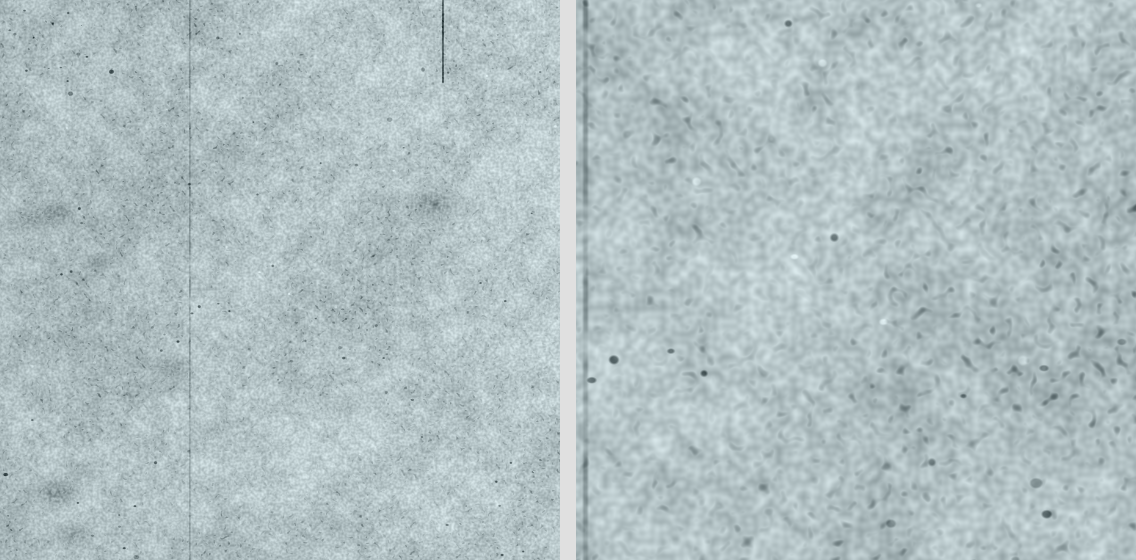
Left, the full canvas; right, a detail of the centre.
A WebGL 2 fragment shader for this texture:

```glsl
#version 300 es
precision highp float;
// Weathered pale blue-grey concrete with two thin vertical seams.
// Layers of gradient noise give clouds, mottling, grain and ragged flecks;
// hashed cells scatter pits, and a loop places soft dark stains.

uniform vec2 u_resolution;
out vec4 fragColor;

// Tone and tint
const float BASE_TONE = 0.703;
const vec3 TINT = vec3(0.0, 0.059, 0.070);  // added to the grey tone
const float TILT = 0.050;                   // brightening from left to right

// Noise layers: cells across the canvas, and strength
const float CLOUD_FREQ = 4.0;
const float CLOUD_GAIN = 0.080;
const float MOTTLE_FREQ = 23.0;
const float MOTTLE_GAIN = 0.076;
const float GRAIN_FREQ = 97.0;
const float GRAIN_GAIN = 0.080;
const float FINE_FREQ = 203.0;
const float FINE_GAIN = 0.130;
const float FLECK_FREQ = 148.0;
const float FLECK_DEPTH = 0.26;

// Scattered marks
const int STAIN_COUNT = 11;
const float STAIN_SIZE = 0.022;
const float STAIN_DEPTH = 0.21;
const float PIT_DEPTH = 0.42;
const float GLINT_GAIN = 0.13;

// Seams
const float LONG_SEAM_X = 0.339;
const float SHORT_SEAM_X = 0.791;
const float SHORT_SEAM_END = 0.852;
const float SEAM_WIDTH = 0.0014;            // half width

const mat2 TURN = mat2(0.8, 0.6, -0.6, 0.8);

// Two random values in 0..1 for an integer cell
vec2 hash2(vec2 cell) {
    uvec2 v = uvec2(ivec2(cell)) * 1664525u + 1013904223u;
    v.x += v.y * 1664525u;
    v.y += v.x * 1664525u;
    v ^= v >> 16u;
    v.x += v.y * 1664525u;
    v.y += v.x * 1664525u;
    v ^= v >> 16u;
    return vec2(v >> 8u) / 16777216.0;
}

float cornerSlope(vec2 cell, vec2 offset) {
    float angle = 6.28319 * hash2(cell).x;
    return dot(vec2(cos(angle), sin(angle)), offset);
}

// Gradient noise, roughly -0.7..0.7
float gradientNoise(vec2 p) {
    vec2 i = floor(p), f = p - i;
    vec2 u = f * f * f * (f * (f * 6.0 - 15.0) + 10.0);
    vec2 e = vec2(1.0, 0.0);
    float low = mix(cornerSlope(i, f), cornerSlope(i + e.xy, f - e.xy), u.x);
    float high = mix(cornerSlope(i + e.yx, f - e.yx), cornerSlope(i + e.xx, f - e.xx), u.x);
    return mix(low, high, u.y);
}

float fbm(vec2 p) {
    float sum = 0.0, gain = 1.0;
    for (int i = 0; i < 3; i++) {
        sum += gain * gradientNoise(p);
        p = 2.0 * TURN * p + 17.3;
        gain *= 0.55;
    }
    return sum;
}

// One soft dot in some of the turned cells; radius in canvas units
float dots(vec2 p, float freq, float density, float radius, float seed, float pixel) {
    vec2 q = TURN * p * freq, cell = floor(q);
    vec2 place = hash2(cell + seed), kind = hash2(cell + seed + 57.0);
    vec2 d = (q - cell - mix(vec2(0.28), vec2(0.72), place)) * TURN / freq;
    d.y *= 1.0 + 0.5 * place.x;
    float size = radius * mix(0.6, 1.25, kind.y);
    float soft = max(0.0010, 0.8 * pixel);
    float shape = 1.0 - smoothstep(size - soft, size + soft, length(d));
    return shape * step(kind.x, density) * mix(0.35, 1.0, place.y);
}

// Soft blotches, broken up by the given noise
float stains(vec2 p, float ragged) {
    float sum = 0.0;
    for (int i = 0; i < STAIN_COUNT; i++) {
        vec2 place = hash2(vec2(i, 41)), size = hash2(vec2(i, 83));
        vec2 d = (p - place) / (STAIN_SIZE * mix(0.6, 1.3, size.x) * vec2(1.25, 0.85));
        float strength = mix(0.3, 1.0, fract(0.618 * float(i)));
        sum += strength * exp(-dot(d, d));
    }
    return sum * max(0.85 + 1.5 * ragged, 0.0);
}

float seam(float x, float centre, float pixel) {
    float soft = max(0.0010, 0.6 * pixel);
    return 1.0 - smoothstep(SEAM_WIDTH - soft, SEAM_WIDTH + soft, abs(x - centre));
}

void main() {
    vec2 p = gl_FragCoord.xy / u_resolution.y;
    float pixel = 1.0 / u_resolution.y;

    // Clouds, mottling and grain
    float cloud = fbm(p * CLOUD_FREQ + 3.7);
    float mottle = fbm(TURN * p * MOTTLE_FREQ + 11.2);
    float grain = gradientNoise(TURN * p * GRAIN_FREQ + 5.1);
    float fine = gradientNoise(p * FINE_FREQ + 8.3);
    float tone = BASE_TONE + TILT * (p.x - 0.5) + CLOUD_GAIN * cloud
        + MOTTLE_GAIN * mottle + GRAIN_GAIN * grain + FINE_GAIN * fine;

    // Ragged dark flecks, denser where the surface is already dark
    float shade = clamp(0.5 - 0.7 * cloud - 0.7 * mottle, 0.0, 1.0);
    float fleck = gradientNoise(p * TURN * FLECK_FREQ + 31.4) + 0.4 * fine;
    tone -= FLECK_DEPTH * (0.3 + shade) * smoothstep(0.18, 0.75, fleck);

    // Pits gather in patches; a few pale glints
    float patches = smoothstep(0.08, 0.5, gradientNoise(p * 4.3 + 23.6));
    tone -= PIT_DEPTH * dots(p, 71.0, 0.008 + 0.07 * patches, 0.0023, 19.0, pixel);
    tone -= PIT_DEPTH * dots(p, 29.0, 0.007 + 0.03 * patches, 0.0040, 31.0, pixel);
    tone += GLINT_GAIN * dots(p, 59.0, 0.012, 0.0022, 43.0, pixel);
    tone -= STAIN_DEPTH * stains(p, 0.5 * mottle + grain - 0.5 * fleck);

    // Seams, worn unevenly along their length
    float wear = gradientNoise(vec2(2.5, p.y * 61.0));
    tone -= (0.14 + 0.14 * wear) * seam(p.x, LONG_SEAM_X, pixel);
    float cut = smoothstep(SHORT_SEAM_END - pixel, SHORT_SEAM_END + pixel, p.y);
    tone -= (0.45 + 0.15 * wear) * cut * seam(p.x, SHORT_SEAM_X, pixel);

    fragColor = vec4(clamp(max(tone, 0.12) + TINT, 0.0, 1.0), 1.0);
}
```
